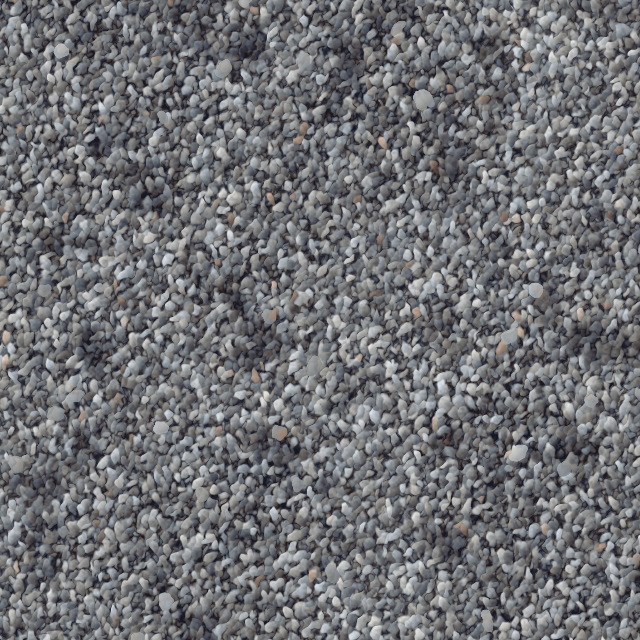
Give the GLSL for this texture, as a WebGL 1 fragment shader.

```glsl
precision highp float;
// Rough grey gravel surface: leaning elongated chips with dark gaps between them.
// Each layer blends jittered ellipses by height, giving tone, relief and depth;
// coarse chips lie over fine chips, with sparse large stones and soft mottling.

uniform vec2 u_resolution;

const vec2 LIGHT_DIR = vec2(-0.78, 0.62);
const vec3 SHADOW_CAST = vec3(0.004, -0.006, 0.022);
const vec3 LIGHT_CAST = vec3(-0.008, 0.002, 0.008);
const vec3 WARM_CAST = vec3(0.045, 0.004, -0.045);
const vec3 RUST = vec3(0.66, 0.50, 0.40);
const float BLEND_SHARPNESS = 7.0;

struct Layer {
  float tone;    // random brightness of the chip, 0 to 1
  float warmth;  // random tint of the chip, 0 to 1
  float relief;  // lit side positive, shaded side negative
  float height;  // low values are gaps
};

vec3 hash3(vec2 cell) {
  vec3 p = fract(cell.xyx * vec3(0.1031, 0.1030, 0.0973));
  p += dot(p, p.yxz + 33.33);
  return fract((p.xxy + p.yzz) * p.zyx);
}

float noise(vec2 p) {
  vec2 cell = floor(p);
  vec2 f = fract(p);
  f = f * f * (3.0 - 2.0 * f);
  float low = mix(hash3(cell).x, hash3(cell + vec2(1.0, 0.0)).x, f.x);
  float high = mix(hash3(cell + vec2(0.0, 1.0)).x, hash3(cell + 1.0).x, f.x);
  return mix(low, high, f.y);
}

float fbm(vec2 p) {
  float sum = 0.0;
  float gain = 0.5;
  for (int i = 0; i < 4; i++) {
    sum += gain * noise(p);
    p = p * 2.03 + 17.3;
    gain *= 0.5;
  }
  return sum / 0.9375;
}

vec2 rotate(vec2 v, float angle) {
  float c = cos(angle);
  float s = sin(angle);
  return vec2(c * v.x + s * v.y, c * v.y - s * v.x);
}

// Height-blended ellipses, one per grid cell; density is the share of cells used.
Layer chips(vec2 p, vec2 grid, vec2 radius, float density, float seed) {
  vec2 home = floor(p * grid);
  vec3 blended = vec3(0.0);
  float total = 0.00001;
  for (int y = -2; y <= 2; y++) {
    for (int x = -2; x <= 2; x++) {
      vec2 cell = home + vec2(float(x), float(y));
      vec3 place = hash3(cell + seed);
      vec3 look = hash3(cell + seed + 211.0);
      vec3 build = hash3(cell + seed + 467.0);
      vec2 offset = p - (cell + place.xy) / grid;
      float lean = -0.3 + 1.9 * (place.z - 0.5);
      vec2 size = radius * mix(vec2(0.75), vec2(1.3), build.xy);
      vec2 q = rotate(offset, lean) / size;
      float height = 0.65 * look.z - dot(q, q);
      float weight = exp(BLEND_SHARPNESS * height) * step(build.z, density);
      float slope = clamp(dot(offset, LIGHT_DIR) / radius.x, -1.2, 1.2);
      blended += weight * vec3(look.xy, slope);
      total += weight;
    }
  }
  blended /= total;
  return Layer(blended.x, blended.y, blended.z, log(total) / BLEND_SHARPNESS);
}

// Brightness of a layer from its chip tone and lit side.
float shade(Layer layer, float base, float spread, float relief) {
  return base + spread * layer.tone + relief * layer.relief;
}

void main() {
  vec2 uv = gl_FragCoord.xy / min(u_resolution.x, u_resolution.y);

  // Ragged outlines
  vec2 wobble = vec2(noise(uv * 130.0), noise(uv * 130.0 + 57.0)) - 0.5;
  vec2 p = uv + 0.005 * wobble;

  Layer coarse = chips(p, vec2(85.0, 62.0), vec2(0.0062, 0.0108), 0.95, 0.0);
  Layer fine = chips(p, vec2(150.0, 120.0), vec2(0.0036, 0.0056), 0.95, 37.0);
  Layer stone = chips(p, vec2(18.0), vec2(0.0105, 0.0145), 0.09, 83.0);

  // Fine chips show, dimmed, through the gaps of the coarse ones
  float coarseCover = smoothstep(-0.75, 0.05, coarse.height);
  float fineDepth = mix(0.40, 0.82, smoothstep(-0.7, 0.3, fine.height));
  float under = shade(fine, 0.34, 0.34, 0.10) * fineDepth;
  float value = mix(under, shade(coarse, 0.38, 0.36, 0.14), coarseCover);
  float warmth = mix(fine.warmth, coarse.warmth, coarseCover);

  // Mottling, dark clumps and mineral speckle
  value += 0.16 * (fbm(uv * 5.0 + 3.0) - 0.5);
  value *= 1.0 - 0.32 * smoothstep(0.60, 0.78, fbm(uv * 13.0 + 41.0));
  value += 0.10 * (noise(uv * 260.0) - 0.5);

  // Sparse pale stones
  float stoneCover = smoothstep(-0.75, -0.55, stone.height);
  value = mix(value, shade(stone, 0.58, 0.16, 0.07), 0.85 * stoneCover);
  value = clamp(value, 0.10, 0.88);

  // Cool grey with slight tints and a few rusty chips
  vec3 color = value + mix(SHADOW_CAST, LIGHT_CAST, smoothstep(0.2, 0.5, value));
  color += WARM_CAST * (warmth - 0.5);
  float rusty = smoothstep(0.975, 0.99, coarse.warmth) * coarseCover;
  color = mix(color, RUST * (0.5 + value), 0.45 * rusty);
  gl_FragColor = vec4(color, 1.0);
}
```
